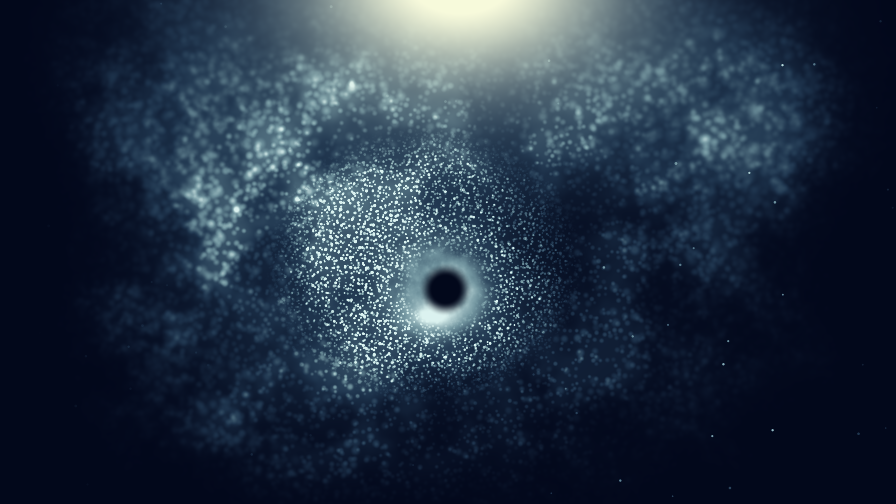
Reproduce this background procedurally as a WebGL 1 fragment shader.

```glsl
precision highp float;
// Swirl of pale particles around a dark hole, under a warm glow in deep navy haze.
uniform vec2 u_resolution;

const vec3 NAVY = vec3(0.008, 0.030, 0.105);
const vec3 SLATE = vec3(0.12, 0.21, 0.31);
const vec3 MIST = vec3(0.45, 0.59, 0.63);
const vec3 ICE = vec3(0.86, 0.95, 0.94);
const vec3 CREAM = vec3(0.97, 0.98, 0.86);
const vec2 HOLE = vec2(-0.005, -0.074);

float hash(vec2 p) {
  return fract(sin(dot(p, vec2(127.1, 311.7))) * 43758.5453);
}

float noise(vec2 p) {
  vec2 i = floor(p);
  vec2 f = fract(p);
  f = f * f * (3.0 - 2.0 * f);
  return mix(mix(hash(i), hash(i + vec2(1.0, 0.0)), f.x),
             mix(hash(i + vec2(0.0, 1.0)), hash(i + 1.0), f.x), f.y);
}

float fbm(vec2 p) {
  float sum = 0.0;
  float amp = 0.5;
  for (int i = 0; i < 4; i++) {
    sum += amp * noise(p);
    p = mat2(1.6, 1.2, -1.2, 1.6) * p + 7.3;
    amp *= 0.5;
  }
  return sum;
}

// Soft elliptical spot of light
float glow(vec2 p, vec2 center, vec2 size) {
  vec2 q = (p - center) / size;
  return exp(-dot(q, q));
}

// Jittered grid of round dots; only the given share of cells is filled
float dots(vec2 p, float cell, float radius, float soft, float share, float seed) {
  float turn = seed * 0.7 + 0.4;
  vec2 g = mat2(cos(turn), sin(turn), -sin(turn), cos(turn)) * p / cell;
  vec2 base = floor(g);
  float light = 0.0;
  for (int y = -1; y <= 1; y++) {
    for (int x = -1; x <= 1; x++) {
      vec2 id = base + vec2(float(x), float(y));
      vec2 key = id + seed * 17.3;
      vec2 at = id + vec2(hash(key), hash(key + 41.7));
      float size = radius * mix(0.6, 1.2, hash(key + 83.1));
      float lit = step(hash(key + 12.9), share) * mix(0.35, 1.0, hash(key + 59.3));
      float d = length(g - at) * cell;
      light += lit * (1.0 - smoothstep(max(size - soft, 0.0), size + soft, d));
    }
  }
  return light;
}

// Light level to colour
vec3 ramp(float v) {
  vec3 c = mix(NAVY, SLATE, smoothstep(0.0, 0.28, v));
  c = mix(c, MIST, smoothstep(0.2, 0.65, v));
  return mix(c, ICE, smoothstep(0.55, 1.0, v));
}

void main() {
  float pixel = 1.0 / u_resolution.y;
  vec2 p = (gl_FragCoord.xy - 0.5 * u_resolution) * pixel;
  float d = length(p - HOLE);

  // Broad haze, broken into clumps
  float cloud = 0.72 * glow(p, vec2(-0.42, 0.03), vec2(0.25, 0.27))
              + 0.75 * glow(p, vec2(-0.12, 0.20), vec2(0.30, 0.20))
              + 0.70 * glow(p, vec2(0.50, 0.24), vec2(0.30, 0.19))
              + 0.55 * glow(p, vec2(-0.28, -0.22), vec2(0.24, 0.17))
              + 0.30 * glow(p, vec2(0.38, -0.12), vec2(0.34, 0.22))
              + 0.28 * glow(p, vec2(0.02, -0.30), vec2(0.34, 0.15))
              + 0.30 * glow(p, vec2(-0.55, 0.32), vec2(0.25, 0.18));
  float clump = smoothstep(0.25, 0.68, fbm(p * 9.0 + 3.1));
  float light = cloud * (0.16 + 0.24 * clump);

  // Elliptical band of sharp grains, thinner on the right
  float band = length((p - vec2(-0.045, -0.025)) / vec2(0.29, 0.25));
  float sharp = (1.0 - smoothstep(0.70, 1.12, band)) * smoothstep(0.06, 0.13, d);
  float side = mix(1.0, 0.65, smoothstep(0.0, 0.18, p.x));
  float grain = dots(p, 0.0080, 0.0021, pixel * 0.6, 0.75, 1.0)
              + dots(p, 0.0105, 0.0026, pixel * 0.6, 0.65, 2.0);
  light += sharp * side * grain * (0.55 + 0.45 * clump);
  light += 0.07 * sharp * side;

  // Out-of-focus grains that blur with distance
  float blur = smoothstep(0.2, 0.65, d);
  float outer = smoothstep(0.65, 1.1, band);
  float bokeh = dots(p, 0.012, mix(0.0030, 0.006, blur), mix(0.002, 0.006, blur), 0.55, 3.0)
              + dots(p, 0.021, mix(0.0050, 0.010, blur), mix(0.004, 0.009, blur), 0.50, 4.0);
  light += outer * bokeh * cloud * mix(0.42, 0.17, blur) * (0.35 + clump);

  // Ragged halo, brightest below and left of the hole
  float mottling = 0.6 + 0.8 * fbm(p * 40.0);
  light += 0.62 * glow(p, HOLE + vec2(-0.014, 0.008), vec2(0.088, 0.092)) * mottling;
  light += 0.50 * glow(p, vec2(-0.026, -0.128), vec2(0.055, 0.034));
  light += 0.25 * glow(p, vec2(0.040, -0.085), vec2(0.035, 0.050));

  // Sparse distant specks, mostly on the right
  float specks = dots(p, 0.075, 0.0024, pixel * 0.6, 0.20, 5.0);
  light += 0.75 * specks * mix(0.15, 1.0, smoothstep(0.1, 0.5, p.x));

  // Dark frame, overhead glow and hole
  light *= 1.0 - 0.8 * smoothstep(0.62, 0.90, abs(p.x));
  light += 0.42 * glow(p, vec2(0.03, 0.52), vec2(0.46, 0.28));
  vec3 color = ramp(light);
  float lamp = glow(p, vec2(0.025, 0.54), vec2(0.27, 0.18));
  color = mix(color, CREAM, min(1.15 * lamp, 1.0));
  color = mix(NAVY, color, smoothstep(0.026, 0.054, d));
  gl_FragColor = vec4(color, 1.0);
}
```
